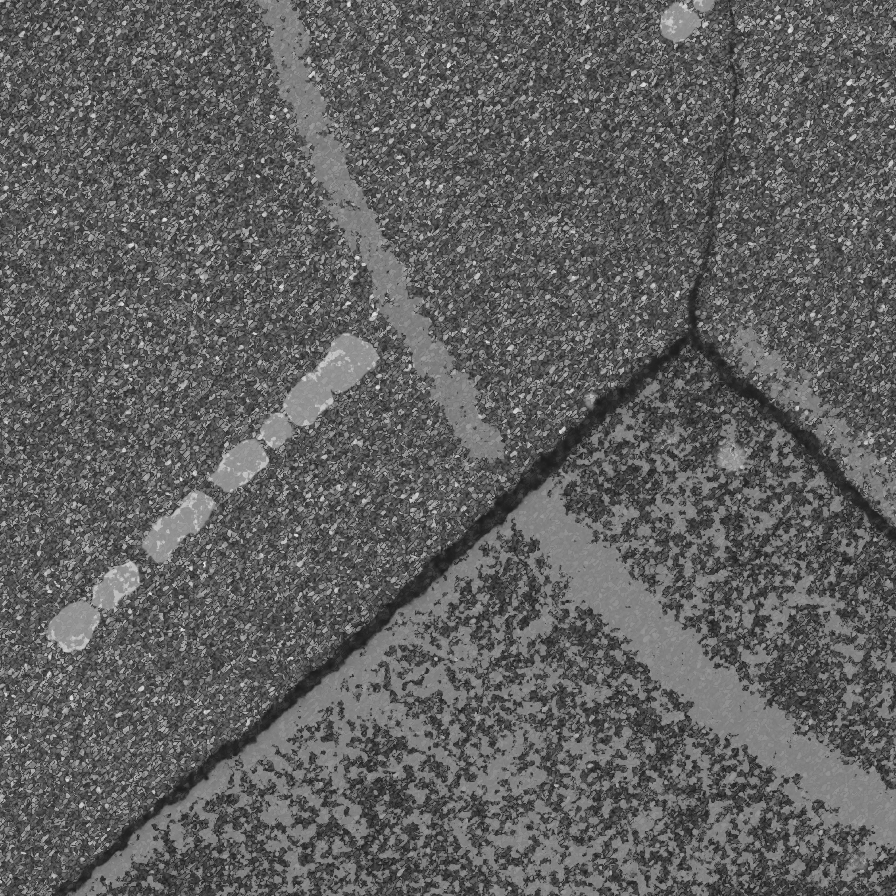
This texture is drawn by a Shadertoy shader. Its source:

```glsl
const vec2 MAIN_CRACK[6] = vec2[6](vec2(-.02, -.083), vec2(.169, .093), vec2(.345, .236),
    vec2(.56, .432), vec2(.651, .523), vec2(.771, .625));
const vec2 RIGHT_CRACK[6] = vec2[6](vec2(.771, .625), vec2(.833, .564), vec2(.898, .508),
    vec2(.937, .466), vec2(.97, .427), vec2(1.02, .382));
const vec2 TOP_CRACK[6] = vec2[6](vec2(.771, .625), vec2(.771, .668), vec2(.79, .72),
    vec2(.798, .79), vec2(.82, .876), vec2(.815, 1.02));
const vec2 UPPER_STRIPE[6] = vec2[6](vec2(.297, 1.03), vec2(.341, .883), vec2(.39, .766),
    vec2(.449, .655), vec2(.50, .57), vec2(.54, .505));
const vec2 LOWER_STRIPE[6] = vec2[6](vec2(.60, .43), vec2(.677, .342), vec2(.781, .238),
    vec2(.885, .16), vec2(.95, .115), vec2(1.03, .065));
// Dash: position along the row, half length, half width
const vec3 DASHES[7] = vec3[7](vec3(0., .029, .022), vec3(.155, .031, .016),
    vec3(.385, .045, .016), vec3(.605, .032, .018), vec3(.742, .019, .016),
    vec3(.863, .029, .022), vec3(1.01, .034, .022));
// Worn spot: centre, radius, strength
const vec4 SPOTS[4] = vec4[4](vec4(.816, .492, .022, 1.), vec4(.742, .508, .014, .6),
    vec4(.66, .551, .009, .9), vec4(.957, .039, .013, .7));

vec2 hash2(vec2 p) {
    vec3 q = fract(vec3(p.xyx) * vec3(.1031, .103, .0973));
    q += dot(q, q.yzx + 33.33);
    return fract((q.xx + q.yz) * q.zy);
}

float noise(vec2 p) {
    vec2 i = floor(p), f = fract(p);
    f = f * f * (3. - 2. * f);
    return mix(mix(hash2(i).x, hash2(i + vec2(1, 0)).x, f.x),
               mix(hash2(i + vec2(0, 1)).x, hash2(i + 1.).x, f.x), f.y);
}

float fbm(vec2 p) {
    return .55 * noise(p) + .3 * noise(p * 2.1 + 17.) + .15 * noise(p * 4.3 + 41.);
}

// Nearest distance, gap to the second nearest, random id
vec3 cells(vec2 p) {
    vec2 base = floor(p);
    float near = 9., next = 9., id = 0.;
    for (int y = -1; y <= 1; y++)
    for (int x = -1; x <= 1; x++) {
        vec2 cell = base + vec2(x, y);
        float d = length(cell + hash2(cell + 50.) - p);
        if (d < near) { next = near; near = d; id = hash2(cell + 250.).y; }
        else next = min(next, d);
    }
    return vec3(near, next - near, id);
}

// Distance to the path, and height above it where it spans p.x
vec2 pathField(vec2 p, vec2 path[6]) {
    vec2 field = vec2(9., 1.);
    for (int i = 0; i < 5; i++) {
        vec2 a = path[i], ab = path[i + 1] - a, ap = p - a;
        field.x = min(field.x, length(ap - ab * clamp(dot(ap, ab) / dot(ab, ab), 0., 1.)));
        if (ap.x >= 0. && ap.x < ab.x) field.y = ap.y - ab.y * ap.x / ab.x;
    }
    return field;
}

float gravel(vec2 p) {
    vec3 grain = cells(p * 215. + 1.2 * noise(p * 280.));
    float tone = mix(.24, .29 + .36 * pow(grain.z, 1.6), smoothstep(.0, .35, grain.y));
    vec3 chip = cells(p * 105. + .5 * noise(p * 200.));
    float bright = step(.9, chip.z) * (1. - smoothstep(.18, .34, chip.x));
    tone = mix(tone, .52 + 2.8 * (chip.z - .9), bright);
    return tone + .2 * (noise(p * 430.) - .5);
}

float dashField(vec2 p, vec2 start, vec2 row) {
    vec2 along = normalize(row), across = vec2(-along.y, along.x);
    float d = 9.;
    for (int i = 0; i < 7; i++) {
        vec3 dash = DASHES[i];
        vec2 q = p - start - row * dash.x;
        vec2 box = abs(vec2(dot(q, along), dot(q, across))) - dash.yz + .015;
        d = min(d, length(max(box, 0.)) + min(max(box.x, box.y), 0.) - .015);
    }
    return d;
}

void mainImage(out vec4 fragColor, in vec2 fragCoord) {
    vec2 p = fragCoord / iResolution.xy;
    vec2 wobble = vec2(fbm(p * 45.), fbm(p * 45. + 90.)) - .5;
    vec2 q = p + .014 * wobble;
    vec2 mainCrack = pathField(q, MAIN_CRACK), rightCrack = pathField(q, RIGHT_CRACK);
    float topCrack = pathField(p + .012 * wobble, TOP_CRACK).x;
    float upperStripe = pathField(q, UPPER_STRIPE).x;
    float lowerStripe = pathField(q, LOWER_STRIPE).x;
    float height = q.x < .771 ? mainCrack.y : rightCrack.y;
    float lower = 1. - smoothstep(-.003, .003, height);

    // Stone bed with broad shading
    float stones = gravel(p);
    float tone = stones * mix(.92, 1.1, fbm(p * 5.)) * mix(1., .78, lower);

    // Worn pale film: clumps below, stripes and rims above
    float rim = (1. - smoothstep(.012, .042, mainCrack.x)) * smoothstep(.7, .45, p.x);
    float heart = exp(-16. * dot(p - vec2(.43, .24), p - vec2(.43, .24)));
    float bias = -.07 + .2 * rim + .09 * heart + .2 * (fbm(p * 9.) - .5);
    bias += .32 * (1. - smoothstep(.012, .04, lowerStripe));
    float shoulder = 1. - smoothstep(.01, .035, abs(rightCrack.x - .032));
    shoulder *= smoothstep(.79, .84, p.x);
    float upperBias = max(.44 * (1. - smoothstep(.008, .032, upperStripe)), .3 * shoulder) - .28;
    float detail = .7 * fbm(p * 155.) + .3 * fbm(p * 60. + 30.);
    float clump = detail - .5 + mix(upperBias, bias, lower);
    float film = smoothstep(-.05, .05, clump) * mix(.85, .93, lower);
    tone = mix(tone, .54 + .12 * (stones - .4), film);

    // Dashes and the patch at the top edge
    float paint = dashField(p + .016 * wobble, vec2(.085, .30), vec2(.299, .294));
    paint = min(paint, length(q - vec2(.758, .974)) - .02);
    paint = min(paint, length(q - vec2(.785, 1.)) - .013);
    float rimLight = smoothstep(-.008, 0., paint);
    float fleck = smoothstep(.58, .68, .6 * fbm(p * 170. + 8.) + .4 * fbm(p * 40.) + .1 * rimLight);
    float paintTone = mix(.58, .76, fleck) + .15 * (stones - .4);
    tone = mix(tone, paintTone, 1. - smoothstep(-.0015, .0015, paint));

    // Pale worn spots
    for (int i = 0; i < 4; i++) {
        vec4 spot = SPOTS[i];
        float cover = 1. - smoothstep(spot.z * .5, spot.z * 1.1, length(q - spot.xy));
        cover *= smoothstep(.3, .5, fbm(p * 120.) + .15);
        tone = mix(tone, .62 + .5 * (stones - .35), cover * spot.w * .9);
    }

    // Cracks with a soft shadow and dark debris
    float mainWidth = mix(.0055, .0085, smoothstep(.1, .5, p.x) * smoothstep(.78, .6, p.x));
    float topWidth = mix(.0045, .0008, smoothstep(.63, .77, p.y));
    float gap = min(mainCrack.x - mainWidth, min(rightCrack.x - .006, topCrack - topWidth));
    gap += .006 * (fbm(p * 130. + 60.) - .5);
    tone *= 1. - .2 * exp(-max(gap, 0.) * 220.);
    float debris = .11 + .3 * stones * noise(p * 160.);
    tone = mix(tone, debris, 1. - smoothstep(-.002, .002, gap));

    fragColor = vec4(vec3(clamp(tone, 0., 1.)), 1.);
}
```
